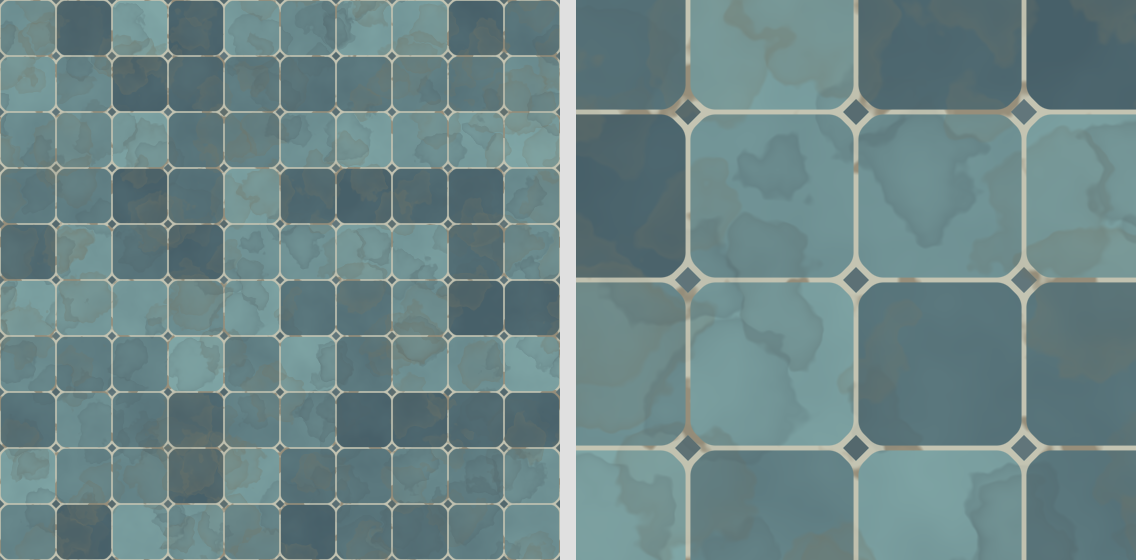
Left, the full canvas; right, a detail of the centre.
This texture is drawn by a Shadertoy shader. Its source:

```glsl
// Weathered slate-teal tiles on a 10 by 10 grid, with a small framed diamond at each corner.
// Grout comes from distance functions; each tile gets a hashed shade, and warped
// blobs with darker rims lay watercolour-like stains over tiles and grout.

const float REPEATS = 10.0;
const float LINE_HALF = 0.0145;     // half width of the grout, in tile units
const float DIAMOND_OUTER = 0.092;  // centre to outer side of the diamond frame
const float DIAMOND_INNER = 0.055;  // centre to inner side of the diamond frame

const vec3 TILE_DARK = vec3(0.28, 0.375, 0.41);
const vec3 TILE_LIGHT = vec3(0.50, 0.65, 0.65);
const vec3 INSERT = vec3(0.32, 0.40, 0.42);
const vec3 GROUT_CLEAN = vec3(0.77, 0.77, 0.70);
const vec3 GROUT_WORN = vec3(0.56, 0.52, 0.44);
const vec3 STAIN_SLATE = vec3(0.31, 0.39, 0.41);
const vec3 STAIN_OLIVE = vec3(0.45, 0.46, 0.40);

// Two random values per lattice cell, wrapping at the given period
vec2 hash2(vec2 cell, float period, float seed) {
    vec3 p = fract(vec3(mod(cell, period), seed).xyx * vec3(0.1031, 0.1030, 0.0973)
                   + seed * vec3(0.137, 0.371, 0.719));
    p += dot(p, p.yzx + 33.33);
    return fract((p.xx + p.yz) * p.zy);
}

float cornerGradient(vec2 cell, vec2 offset, vec2 f, float period, float seed) {
    float angle = 6.2832 * hash2(cell + offset, period, seed).x;
    return dot(vec2(cos(angle), sin(angle)), f - offset);
}

float gradientNoise(vec2 p, float period, float seed) {
    vec2 cell = floor(p), f = fract(p);
    vec2 u = f * f * f * (f * (f * 6.0 - 15.0) + 10.0);
    float a = cornerGradient(cell, vec2(0, 0), f, period, seed);
    float b = cornerGradient(cell, vec2(1, 0), f, period, seed);
    float c = cornerGradient(cell, vec2(0, 1), f, period, seed);
    float d = cornerGradient(cell, vec2(1, 1), f, period, seed);
    return mix(mix(a, b, u.x), mix(c, d, u.x), u.y);
}

// Fractal sum of gradient noise, tiling over the whole grid
float fbm(vec2 p, float frequency, float seed) {
    float sum = 0.0, amplitude = 1.0;
    for (int i = 0; i < 4; i++) {
        sum += amplitude * gradientNoise(p * frequency, REPEATS * frequency, seed + float(i));
        frequency *= 2.0;
        amplitude *= 0.5;
    }
    return sum;
}

float smoothMin(float a, float b, float k) {
    float h = max(k - abs(a - b), 0.0) / k;
    return min(a, b) - 0.25 * h * h * k;
}

// Scattered blobs, one per cell, densest at their rims
vec3 addStains(vec3 color, vec2 p, float strength, float seed) {
    vec2 home = floor(p);
    for (int y = -1; y <= 1; y++)
    for (int x = -1; x <= 1; x++) {
        vec2 cell = home + vec2(x, y);
        vec2 center = cell + hash2(cell, REPEATS, seed);
        vec2 traits = hash2(cell, REPEATS, seed + 3.0);
        float d = length(p - center) - mix(0.18, 0.55, traits.x);
        float inside = smoothstep(0.025, -0.025, d);
        float rim = exp(9.0 * min(d, 0.0));
        vec3 pigment = mix(STAIN_SLATE, STAIN_OLIVE, smoothstep(0.35, 0.65, traits.y));
        color = mix(color, pigment, strength * inside * (0.10 + 0.25 * rim));
    }
    return color;
}

// Signed distance to grout lines and diamond frames; negative inside
float groutDistance(vec2 fromCorner) {
    vec2 a = abs(fromCorner);
    float diamond = (a.x + a.y) * 0.7071;
    float lines = min(a.x, a.y) - LINE_HALF;
    float joined = smoothMin(lines, diamond - DIAMOND_OUTER, 0.035);
    return max(joined, DIAMOND_INNER - diamond);
}

void mainImage(out vec4 fragColor, in vec2 fragCoord) {
    vec2 p = REPEATS * fragCoord / iResolution.y;
    float edge = 0.75 * REPEATS / iResolution.y;
    vec2 corner = floor(p + 0.5);
    vec2 fromCorner = p - corner;

    // Tile shade with a slow drift, and the diamond insert
    float drift = fbm(p, 1.0, 5.0);
    float shade = hash2(floor(p), REPEATS, 11.0).x;
    vec3 color = mix(TILE_DARK, TILE_LIGHT, clamp(shade + 0.14 * drift, 0.0, 1.0));
    float diamond = (abs(fromCorner.x) + abs(fromCorner.y)) * 0.7071 - DIAMOND_INNER;
    vec3 insert = INSERT + 0.07 * hash2(corner, REPEATS, 17.0).x;
    color = mix(color, insert, smoothstep(edge, -edge, diamond));

    // Ragged outlines for the stains
    vec2 warp = vec2(fbm(p, 2.0, 23.0), fbm(p, 2.0, 31.0));
    vec2 ragged = p + 0.28 * warp;
    color = addStains(color, ragged, 1.0, 41.0);
    color = addStains(color, ragged + 0.12 * warp.yx, 0.8, 53.0);

    // Grout with worn brown patches
    float wear = smoothstep(0.12, 0.28, fbm(p, 2.0, 61.0));
    vec3 grout = mix(GROUT_CLEAN, GROUT_WORN, 0.85 * wear);
    grout = addStains(grout, ragged, 0.25, 41.0);
    color = mix(color, grout, smoothstep(edge, -edge, groutDistance(fromCorner)));

    fragColor = vec4(color, 1.0);
}
```
